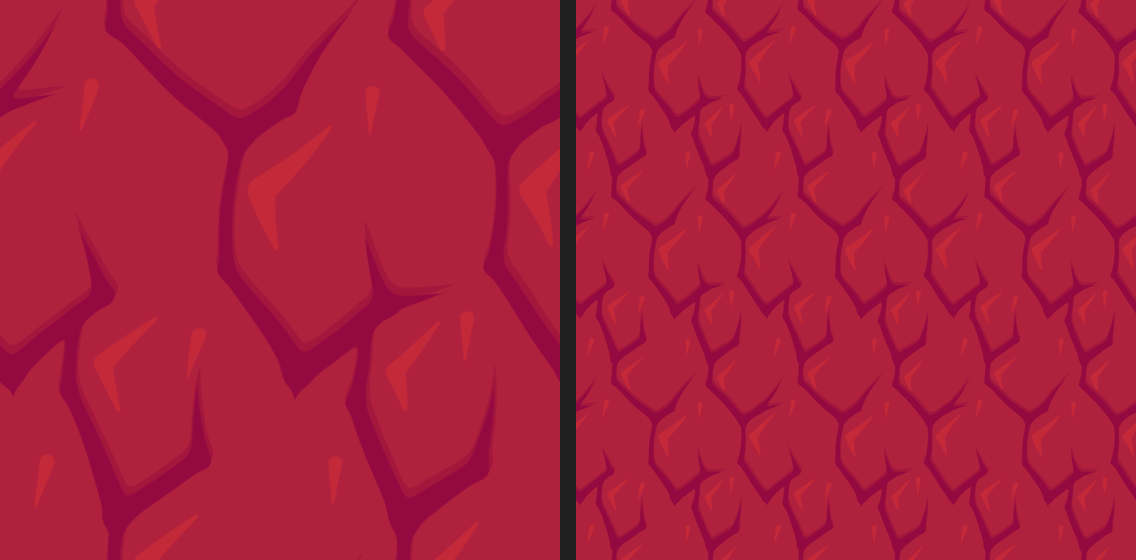
Left, the tile; right, the same tile 3 across and 3 down.
Reproduce this texture procedurally as a Shadertoy shader.

```glsl
// Overlapping crimson scales in flat, cartoon-like tones. Six scales sit on a
// staggered lattice that wraps; each one is outlined by tapered crack strokes
// with a shadow band above them, and carries two bright glints.

const float TAU = 6.2831853;
const vec3 SKIN = vec3(0.69, 0.13, 0.24);
const vec3 CRACK = vec3(0.58, 0.04, 0.25);
const vec3 SHADOW = vec3(0.64, 0.09, 0.24);
const vec3 GLINT = vec3(0.77, 0.16, 0.225);

// Shape of a scale in each of the three rows
const vec2 ROW_SHIFT[3] = vec2[3](vec2(0.0), vec2(-0.05, -0.08), vec2(0.0));
const vec2 RIGHT_ELBOW[3] = vec2[3](vec2(0.09, 0.06), vec2(0.16, 0.13), vec2(0.14, 0.095));
const vec2 SPIKE[3] = vec2[3](vec2(0.14, 0.17), vec2(-0.03, 0.13), vec2(0.02, 0.17));
const vec3 SIDE_LENGTH = vec3(0.13, 0.23, 0.14);

struct Scale {
    vec2 tip, top, leftElbow, rightElbow, spike;
    bool barbed;
    float size;
};

float hash(vec2 p) {
    return fract(sin(dot(p, vec2(127.1, 311.7))) * 43758.5453);
}

vec2 jitter(vec2 id, float amount) {
    return amount * (vec2(hash(id + 3.1), hash(id + 7.7)) - 0.5);
}

// Signed distance to a segment whose half width tapers, on a wrapping canvas
float stroke(vec2 p, vec2 a, vec2 b, float widthA, float widthB) {
    vec2 q = fract(p - 0.5 * (a + b) + 0.5) - 0.5;
    vec2 h = 0.5 * (b - a);
    float t = clamp(dot(q, h) / dot(h, h), -1.0, 1.0);
    return length(q - h * t) - mix(widthA, widthB, 0.5 * t + 0.5);
}

// Three rows down lead to the next column, so the lattice closes on itself
vec2 tipOf(int row, int col) {
    int r = (row + 3) % 3;
    int c = (row < 0 ? col + 1 : col) % 2;
    vec2 lattice = vec2(0.40 + 0.5 * float(col) + float(row) / 6.0, 0.753 - float(row) / 3.0);
    return lattice + ROW_SHIFT[r] + jitter(vec2(r, c), 0.04);
}

Scale makeScale(int row, int col) {
    Scale s;
    vec2 id = vec2(row, col);
    s.tip = tipOf(row, col);
    s.top = tipOf(row - 1, col);
    if (row == 2) s.top += 0.75 * RIGHT_ELBOW[1];
    s.leftElbow = s.top + vec2(-0.013, -SIDE_LENGTH[row]) + jitter(id + 11.0, 0.015);
    s.rightElbow = s.tip + RIGHT_ELBOW[row];
    s.spike = s.rightElbow + SPIKE[row] + jitter(id + 23.0, 0.04);
    s.barbed = row + col == 1;
    s.size = row == 1 ? 1.0 : 0.72;
    return s;
}

float blend(float d) {
    return exp(-160.0 * d);
}

// All crack strokes, joined with rounded inner corners
float cracks(vec2 p) {
    float sum = 0.0;
    for (int i = 0; i < 6; i++) {
        Scale s = makeScale(i / 2, i % 2);
        sum += blend(stroke(p, s.tip, s.leftElbow, 0.021, 0.013));
        sum += blend(stroke(p, s.leftElbow, s.top, 0.013, 0.009));
        sum += blend(stroke(p, s.tip, s.rightElbow, 0.021, 0.016));
        sum += blend(stroke(p, s.rightElbow, s.spike, 0.016, -0.002));
        sum += blend(stroke(p, s.tip, s.tip - vec2(0.0, 0.05), 0.016, -0.002));
        if (s.barbed) {
            sum += blend(stroke(p, s.rightElbow, s.rightElbow + vec2(0.12, 0.02), 0.015, -0.002));
        }
    }
    return -log(sum + 1e-30) / 160.0;
}

// A bent glint under the top of each scale and a small sliver beside it
float glints(vec2 p) {
    float d = 1.0;
    for (int i = 0; i < 6; i++) {
        Scale s = makeScale(i / 2, i % 2);
        vec2 bend = s.top + vec2(0.05, -0.09);
        d = min(d, stroke(p, bend, bend + s.size * vec2(0.03, -0.10), 0.024 * s.size, 0.004));
        d = min(d, stroke(p, bend, bend + s.size * vec2(0.117, 0.117), 0.024 * s.size, 0.003));
        vec2 sliver = s.leftElbow + vec2(-0.04, -0.11) + jitter(vec2(i, 5), 0.03);
        d = min(d, stroke(p, sliver, sliver - vec2(0.012, 0.075), 0.013, 0.002));
    }
    return d;
}

float cover(float d, float softness) {
    return 1.0 - smoothstep(-softness, softness, d);
}

void mainImage(out vec4 fragColor, in vec2 fragCoord) {
    vec2 uv = fragCoord / iResolution.xy;
    float softness = 1.0 / iResolution.y;

    // Gentle wrapping bend so that the strokes look hand drawn
    vec2 p = uv + 0.006 * sin(TAU * vec2(3.0 * uv.y + uv.x, 3.0 * uv.x - 2.0 * uv.y));

    vec3 color = mix(SKIN, GLINT, cover(glints(p), softness));
    color = mix(color, SHADOW, cover(cracks(p - vec2(0.002, 0.012)) - 0.003, softness));
    color = mix(color, CRACK, cover(cracks(p), softness));
    fragColor = vec4(color, 1.0);
}
```
